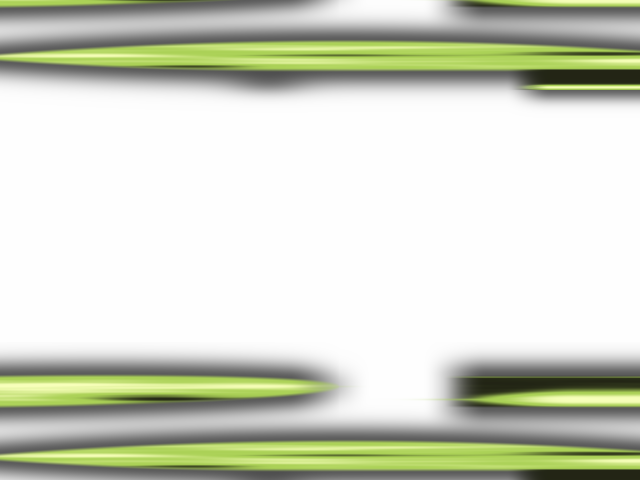
Reproduce this background procedurally as a Shadertoy shader.

```glsl
const vec3 PAPER = vec3(0.995);
const vec3 OLIVE = vec3(0.13, 0.14, 0.08);
const vec3 LIME = vec3(0.67, 0.82, 0.34);
const vec3 CREAM = vec3(0.97, 1.0, 0.73);
const float PERIOD = 83.33;   // vertical repeat, percent of height
const float LEAD = 12.0;      // part of the repeat above its zero line

vec2 gradientAt(vec2 cell) {
    float n = fract(sin(dot(cell, vec2(127.1, 311.7))) * 43758.5);
    return vec2(cos(6.2832 * n), sin(6.2832 * n));
}

float gradientNoise(vec2 p) {
    vec2 i = floor(p), f = fract(p);
    vec2 u = f * f * f * (f * (f * 6.0 - 15.0) + 10.0);
    vec2 e = vec2(1.0, 0.0);
    float low = mix(dot(gradientAt(i), f),
                    dot(gradientAt(i + e.xy), f - e.xy), u.x);
    float high = mix(dot(gradientAt(i + e.yx), f - e.yx),
                     dot(gradientAt(i + e.xx), f - e.xx), u.x);
    return mix(low, high, u.y);
}

// Soft elliptical highlight
float streak(vec2 p, vec2 center, vec2 size) {
    vec2 q = (p - center) / size;
    return exp(-dot(q, q));
}

// Vertical distance to a horizontal bar, negative inside
float barDistance(float y, float top, float bottom) {
    return max(top - y, y - bottom);
}

float shadowAt(float dist, float reach, float strength) {
    float q = max(dist, 0.0) / reach;
    return 1.0 - strength * exp(-q * q);
}

float fillAt(float dist, float softness) {
    return 1.0 - smoothstep(-softness, softness, dist);
}

vec3 metal(float tone) {
    vec3 c = mix(OLIVE, LIME, smoothstep(0.0, 0.5, tone));
    return mix(c, CREAM, smoothstep(0.5, 1.0, tone));
}

// Brightness of the wide lower bar
float wideTone(vec2 p) {
    float tone = 0.55;
    tone += 0.35 * streak(p, vec2(12.0, 11.5), vec2(16.0, 0.6));
    tone += 0.25 * streak(p, vec2(45.0, 12.9), vec2(25.0, 0.7));
    tone += 0.30 * streak(p, vec2(55.0, 10.0), vec2(20.0, 0.6));
    tone += 0.30 * streak(p, vec2(100.0, 12.7), vec2(15.0, 0.6));
    tone -= 0.45 * streak(p, vec2(95.0, 11.2), vec2(20.0, 0.5));
    tone -= 0.22 * streak(p, vec2(48.0, 11.5), vec2(20.0, 0.35));
    return tone - 0.35 * streak(p, vec2(28.0, 13.8), vec2(12.0, 0.5));
}

// Brightness of the tapered left bar
float leftTone(vec2 p) {
    float tone = 0.45;
    tone += 0.50 * streak(p, vec2(6.0, -2.8), vec2(38.0, 1.3));
    tone += 0.30 * streak(p, vec2(0.0, -0.4), vec2(14.0, 1.1));
    tone += 0.25 * streak(p, vec2(44.0, -2.8), vec2(9.0, 0.6));
    return tone - 0.40 * streak(p, vec2(27.0, -0.2), vec2(13.0, 0.9));
}

void mainImage(out vec4 fragColor, in vec2 fragCoord) {
    // Percent of the canvas, measured down from the top
    vec2 p = 100.0 * fragCoord / iResolution.xy;
    p.y = mod(100.0 - p.y + LEAD, PERIOD) - LEAD;
    float x = p.x;
    float grain = 0.22 * gradientNoise(vec2(x * 0.045, p.y * 1.5));

    // Bar outlines
    float taper = clamp(x / 53.0, 0.0, 1.0);
    float leftD = abs(p.y - mix(-1.75, -2.8, taper)) - 3.15 * sqrt(1.0 - taper * taper);
    float rightD = abs(p.y + 1.75) - 3.15;
    float arch = (x - 54.0) / 50.0;
    float rise = max(1.0 - x / 45.0, 0.0);
    float wideD = barDistance(p.y, 8.6 + 2.4 * arch * arch, 14.6 - 2.1 * rise * rise);
    float ledgeD = barDistance(p.y, 14.5, 18.75);

    // Horizontal fades
    float leftFade = 1.0 - smoothstep(45.0, 58.0, x);
    float rightFade = smoothstep(66.0, 76.0, x);
    float ledgeFade = smoothstep(79.0, 86.0, x);

    // Blurred shadows
    float light = shadowAt(leftD, 3.4, 0.65 * leftFade);
    light *= shadowAt(rightD, 3.4, 0.65 * rightFade);
    light *= shadowAt(wideD, 3.4, 0.65);
    light *= shadowAt(ledgeD, 2.3, 0.55 * ledgeFade);
    light *= 1.0 - 0.32 * streak(p, vec2(42.0, 17.2), vec2(6.0, 2.4));
    vec3 color = PAPER * light;

    // Left and wide glossy bars
    color = mix(color, metal(leftTone(p) + grain), fillAt(leftD, 0.45) * leftFade);
    color = mix(color, metal(wideTone(p) + grain), fillAt(wideD, 0.45));

    // Right dark bar with a rim and a widening highlight
    float widen = smoothstep(66.0, 90.0, x);
    float rightTone = 0.04 + 0.95 * widen * streak(p, vec2(x, -0.1), vec2(1.0, 0.5 + 1.1 * widen));
    rightTone += 0.25 * streak(p, vec2(x, -4.8), vec2(1.0, 0.2));
    color = mix(color, metal(rightTone + 0.3 * grain), fillAt(rightD, 0.35) * smoothstep(69.0, 76.0, x));
    color = mix(color, LIME, 0.6 * streak(p, vec2(75.0, -0.1), vec2(7.0, 0.22)));

    // Crisp ledge at the lower right
    float ledgeTone = 0.03 + 0.9 * ledgeFade * streak(p, vec2(x, 18.2), vec2(1.0, 0.5));
    color = mix(color, metal(ledgeTone), fillAt(ledgeD, 0.15) * ledgeFade);
    fragColor = vec4(color, 1.0);
}
```
